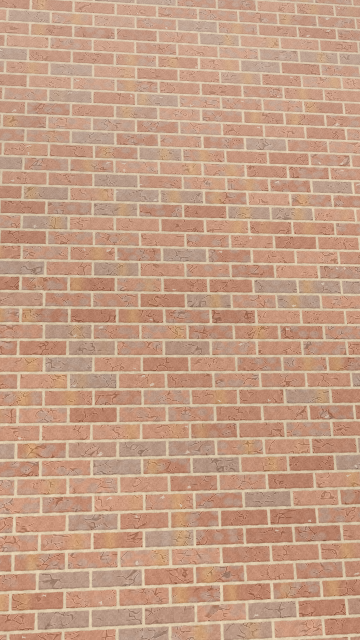
Write a Shadertoy shader that draws this texture.

```glsl
// Weathered red brick wall in running bond, seen in a slight upward perspective.

float hash(vec2 p) {
    vec3 q = fract(p.xyx * vec3(0.1031, 0.1030, 0.0973));
    q += dot(q, q.yzx + 33.33);
    return fract((q.x + q.y) * q.z);
}

// Cellular noise: distances to the nearest and second nearest feature points
vec2 cellular(vec2 p) {
    vec2 cell = floor(p), nearest = vec2(8.0);
    for (int j = -1; j <= 1; j++)
    for (int i = -1; i <= 1; i++) {
        vec2 c = cell + vec2(i, j);
        float d = length(c + vec2(hash(c), hash(c + 57.3)) - p);
        nearest = d < nearest.x ? vec2(d, nearest.x) : vec2(nearest.x, min(nearest.y, d));
    }
    return nearest;
}

// Layered sines, roughly -1 to 1
float ripple(vec2 p) {
    return 0.5 * sin(p.x * 1.7 + 1.3 * sin(p.y * 1.1))
         + 0.3 * sin(p.y * 3.1 + 1.7 * sin(p.x * 2.3))
         + 0.2 * sin(p.x * 5.3 - p.y * 4.7);
}

void mainImage(out vec4 fragColor, in vec2 fragCoord) {
    vec2 p = fragCoord / iResolution.y;

    // Perspective onto the wall: one unit is one brick wide, one course high
    float depth = 1.0 - 0.22 * p.y - 0.1 * p.x;
    vec2 wall = vec2(11.5 * p.x - 0.41 * p.y, 31.2 * p.y - 1.56 * p.x) / depth
              + vec2(-0.165, 0.67);
    float pixel = 31.2 / (depth * depth * iResolution.y);

    // Running bond with slightly uneven joints
    float course = floor(wall.y);
    float along = wall.x + 0.5 * mod(course, 2.0) + 0.06 * (hash(vec2(course, 9.0)) - 0.5);
    vec2 id = vec2(floor(along), course);
    vec2 local = vec2(fract(along), fract(wall.y)) - 0.5;
    vec2 surface = wall * vec2(2.85, 1.0);
    float tone = hash(id + 3.0), kind = hash(id + 41.0), seed = hash(id + 83.0);

    // Signed distance to the brick edge, in course heights
    vec2 edge = abs(local * vec2(2.85, 1.0)) - vec2(1.425, 0.5) + 0.125;
    float dist = length(max(edge, 0.0)) + min(max(edge.x, edge.y), 0.0) - 0.04;
    dist += 0.018 * ripple(surface * 4.0);
    float brickMask = 1.0 - smoothstep(-0.7 * pixel, 0.7 * pixel, dist);

    // Fired clay: red to salmon, with some grey-brown bricks
    vec3 brick = mix(vec3(0.71, 0.48, 0.38), vec3(0.80, 0.59, 0.48), tone);
    brick = mix(brick, vec3(0.69, 0.58, 0.51), 0.85 * smoothstep(0.74, 0.86, kind));

    // Grey smudges and ochre bands
    vec2 blotch = cellular(surface * vec2(1.3, 1.8) + seed * 19.0);
    float smudge = smoothstep(0.55, 0.2, blotch.x) * smoothstep(0.25, 0.8, seed);
    brick = mix(brick, vec3(0.71, 0.61, 0.55), 0.65 * smudge);
    float band = (local.x - 0.7 * (tone - 0.5) + 0.03 * ripple(surface * 3.0)) / 0.14;
    brick = mix(brick, vec3(0.81, 0.62, 0.42),
                0.7 * exp(-band * band) * smoothstep(0.62, 0.8, hash(id + 127.0)));

    // Pressed creases with a lit lower lip, and fine grain
    vec2 bend = surface * vec2(1.2, 2.3) + 0.45 * vec2(ripple(surface * 2.0), ripple(surface.yx * 1.6));
    vec2 crease = cellular(bend + seed * 31.0);
    float gap = crease.y - crease.x;
    float worn = smoothstep(-0.2, 0.4, ripple(surface * 1.4 + seed * 17.0));
    brick -= 0.13 * worn * smoothstep(0.10, 0.02, gap);
    brick += 0.05 * worn * smoothstep(0.09, 0.15, gap) * smoothstep(0.28, 0.17, gap);
    float grain = hash(floor(surface * 14.0)) - 0.5;
    brick += 0.05 * grain + 0.025 * ripple(surface * 5.0);

    // Soft shade along the lower arris
    brick -= 0.09 * smoothstep(-0.30, -0.42, local.y);

    // Sandy mortar, shaded where it meets the brick
    vec3 mortar = vec3(0.87, 0.79, 0.67) + 0.03 * ripple(surface * 3.7) + 0.04 * grain;
    mortar -= 0.06 * smoothstep(0.06, 0.0, dist);
    vec3 color = mix(mortar, brick, brickMask);

    // Sparse pale lime flecks
    vec2 fleckCell = floor(surface * 2.0);
    vec2 fleck = fract(surface * 2.0) - 0.5 + 0.15 * ripple(surface * 6.0);
    float fleckMask = smoothstep(0.24, 0.08, length(fleck * vec2(0.7, 1.3)));
    color = mix(color, vec3(0.88, 0.82, 0.74), 0.75 * fleckMask * step(0.975, hash(fleckCell + 211.0)));

    // Haze toward the top and broad uneven light
    color = mix(color, vec3(0.82, 0.75, 0.70), 0.08 + 0.27 * smoothstep(0.45, 1.0, p.y));
    color *= 1.0 + 0.025 * sin(p.x * 5.0 + p.y * 7.0);
    fragColor = vec4(clamp(color, 0.0, 1.0), 1.0);
}
```
